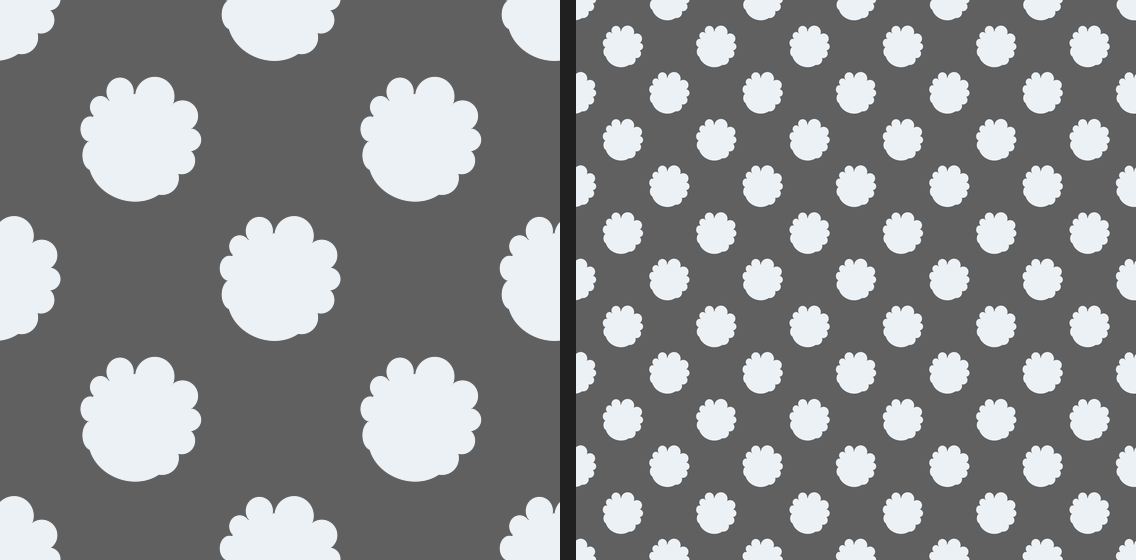
Left: one tile. Right: repeated 3 by 3.
A three.js fragment shader for this pattern:

```glsl
// Pale scalloped puffs on flat grey, in a half-drop repeat of two by two cells.
// Each puff is a union of ellipses: a tilted core, a broad base and a ring of
// uneven lobes. The lattice wraps with fract, so the canvas tiles seamlessly.

varying vec2 vUv;

const vec3 GROUND_COLOR = vec3(0.378, 0.378, 0.378);
const vec3 PUFF_COLOR = vec3(0.927, 0.946, 0.963);
const float REPEATS = 2.0;                         // cells across and up
const vec2 DROP_OFFSET = vec2(0.5026, 0.4974);     // second puff, in cells
const float BODY_TILT = -0.35;                     // radians
const float EDGE = 0.0011;                         // half edge width, in canvas units

// Approximate signed distance to an axis-aligned ellipse.
float ellipse(vec2 p, vec2 center, vec2 radii) {
  vec2 d = (p - center) / radii;
  float reach = max(length(d), 0.001);
  float slope = max(length(d / radii), 0.001);
  return reach * (reach - 1.0) / slope;
}

float tiltedEllipse(vec2 p, vec2 center, vec2 radii, float angle) {
  float c = cos(angle);
  float s = sin(angle);
  vec2 d = p - center;
  return ellipse(vec2(c * d.x + s * d.y, c * d.y - s * d.x), vec2(0.0), radii);
}

float disc(vec2 p, vec2 center, float radius) {
  return length(p - center) - radius;
}

// Signed distance to one puff, in cell units around its middle.
float puff(vec2 p) {
  // Core and base
  float d = tiltedEllipse(p, vec2(-0.0087, 0.0035), vec2(0.182, 0.1606), BODY_TILT);
  d = min(d, tiltedEllipse(p, vec2(-0.0365, -0.0855), vec2(0.1535, 0.129), BODY_TILT));

  // Left lobes, from the bottom up
  d = min(d, ellipse(p, vec2(-0.1736, -0.0521), vec2(0.0347, 0.0538)));
  d = min(d, ellipse(p, vec2(-0.1806, 0.0417), vec2(0.0347, 0.0451)));
  d = min(d, ellipse(p, vec2(-0.1441, 0.1198), vec2(0.0373, 0.0399)));
  d = min(d, ellipse(p, vec2(-0.0738, 0.1753), vec2(0.0486, 0.0503)));

  // Right lobes, from the top down
  d = min(d, disc(p, vec2(0.0503, 0.158), 0.0703));
  d = min(d, disc(p, vec2(0.1493, 0.0885), 0.0556));
  d = min(d, disc(p, vec2(0.1753, 0.0035), 0.0408));
  d = min(d, disc(p, vec2(0.1458, -0.0712), 0.0486));
  return min(d, disc(p, vec2(0.0764, -0.1337), 0.0599));
}

// Position relative to the nearest lattice point.
vec2 wrapCell(vec2 p) {
  return fract(p + 0.5) - 0.5;
}

void main() {
  vec2 p = vUv * REPEATS;
  float d = min(puff(wrapCell(p)), puff(wrapCell(p - DROP_OFFSET)));
  float coverage = 1.0 - smoothstep(-EDGE, EDGE, d / REPEATS);
  gl_FragColor = vec4(mix(GROUND_COLOR, PUFF_COLOR, coverage), 1.0);
}
```
